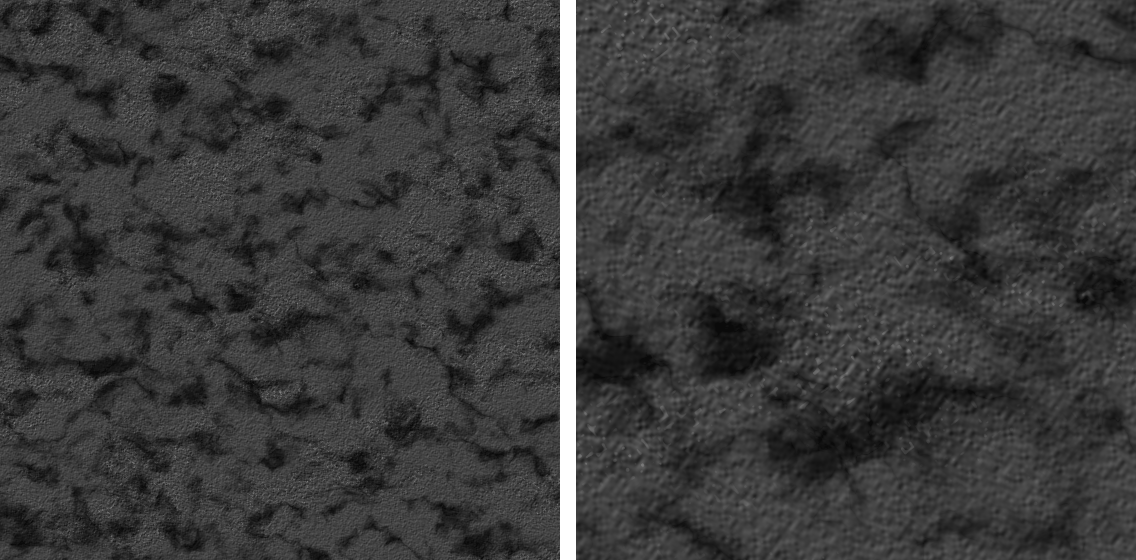
Left, the full canvas; right, a detail of the centre.
This texture is drawn by a three.js fragment shader. Its source:

```glsl
// Dark, wrinkled charcoal hide with small shadowed pits, short creases and crisp grain.
varying vec2 vUv;

const vec3 HIDE_GREY = vec3(0.262);
const vec3 PIT_BLACK = vec3(0.085);

// Sineless hash of a lattice point, 0 to 1
float hash(vec2 cell) {
  vec3 h = fract(cell.xyx * 0.1031);
  h += dot(h, h.yzx + 33.33);
  return fract((h.x + h.y) * h.z);
}

float valueNoise(vec2 p) {
  vec2 cell = floor(p);
  vec2 f = fract(p);
  vec2 u = f * f * (3.0 - 2.0 * f);
  float low = mix(hash(cell), hash(cell + vec2(1.0, 0.0)), u.x);
  float high = mix(hash(cell + vec2(0.0, 1.0)), hash(cell + 1.0), u.x);
  return mix(low, high, u.y);
}

// Layered noise, normalised to 0 to 1
float fbm(vec2 p) {
  float sum = 0.0;
  float weight = 0.516;
  for (int octave = 0; octave < 5; octave++) {
    sum += weight * valueNoise(p);
    p = p * 2.03 + vec2(17.3, 9.1);
    weight *= 0.5;
  }
  return sum;
}

// Thin crest where the layered noise crosses its middle value
float crease(vec2 p, float sharpness) {
  return pow(1.0 - abs(2.0 * fbm(p) - 1.0), sharpness);
}

vec2 turn(vec2 p, float cosine, float sine) {
  return mat2(cosine, sine, -sine, cosine) * p;
}

// Slope of fine bumps toward a light at the upper left
float grainRelief(vec2 p, float frequency) {
  vec2 g = turn(p, 0.8, 0.6) * frequency;
  return valueNoise(g) - valueNoise(g + vec2(0.9, -0.3));
}

// Shadow depth: small pits, horizontal bands and folds in all directions
float shadowDepth(vec2 p) {
  float pits = fbm(p * vec2(29.0, 38.0) + 3.7);
  float bands = fbm(p * vec2(6.0, 25.0) + 41.0);
  float folds = crease(turn(p, 0.96, 0.28) * vec2(13.0, 15.0) + 73.0, 7.0);
  float depth = 0.55 * pits + 0.26 * bands + 0.16 * folds;
  return smoothstep(0.385, 0.69, depth);
}

void main() {
  // Bend the surface so that creases wander
  vec2 bend = vec2(fbm(vUv * 13.0 + 5.0), fbm(vUv * 13.0 + 29.0)) - 0.5;
  vec2 hide = vUv + 0.05 * bend;

  float depth = shadowDepth(hide);
  vec3 color = mix(HIDE_GREY, PIT_BLACK, depth);

  // Hairline wrinkles, strongest on the slopes of the pits
  float wrinkle = crease(hide * vec2(34.0, 48.0) + 11.0, 16.0);
  color -= 0.06 * wrinkle * depth;

  // Pebbled grain, rougher in scattered patches
  float roughness = smoothstep(0.36, 0.64, fbm(hide * vec2(8.0, 16.0) + 57.0));
  float relief = grainRelief(vUv, 380.0) + 0.4 * grainRelief(vUv + 0.31, 190.0);
  color += relief * mix(0.10, 0.16, roughness) * (1.0 - 0.6 * depth);

  // Pale flecks on the raised parts
  float fleck = smoothstep(0.74, 0.95, valueNoise(turn(vUv, 0.6, 0.8) * 340.0 + 91.0));
  color += 0.14 * fleck * roughness * (1.0 - 0.8 * depth);

  gl_FragColor = vec4(max(color, 0.04), 1.0);
}
```
